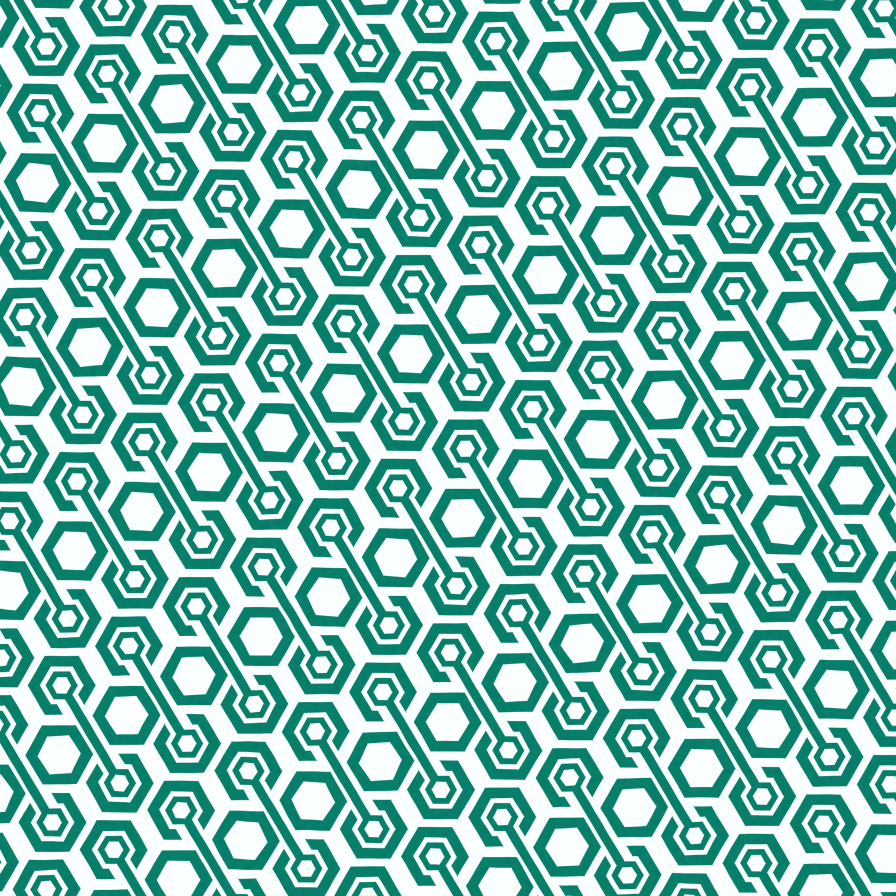
Write a Shadertoy shader that draws this pattern.

```glsl
// Slanted lattice of green hexagons: each cell holds one open hexagon and one
// link, two ringed nodes joined by a bar that passes through a gap in each ring.
// Shapes are distance functions, with gradient noise for uneven edges and ink.
#define STEP_A vec2(0.0751, 0.0440)
#define STEP_B vec2(0.1332, -0.1395)
#define ORIGIN vec2(0.5195, 0.4991)
#define LINK vec2(0.0648, -0.1090)
#define OPEN_HEX vec2(0.0723, -0.0335)
#define RING vec2(0.0328, 0.0211)
#define NODE vec2(0.0156, 0.0091)
#define BAR_HALF 0.0050
#define WOBBLE 0.0007
#define TILT 0.09
#define PAPER vec3(0.99, 1.0, 1.0)
#define INK vec3(0.025, 0.495, 0.412)

vec2 hash2(vec2 p) {
    vec3 q = fract(p.xyx * vec3(0.1031, 0.1030, 0.0973));
    q += dot(q, q.yzx + 33.33);
    return fract((q.xx + q.yz) * q.zy) * 2.0 - 1.0;
}

float gradientNoise(vec2 p) {
    vec2 i = floor(p), f = fract(p);
    vec2 u = f * f * (3.0 - 2.0 * f), e = vec2(1.0, 0.0);
    float low = mix(dot(hash2(i), f), dot(hash2(i + e), f - e), u.x);
    float high = mix(dot(hash2(i + e.yx), f - e.yx),
                     dot(hash2(i + e.xx), f - e.xx), u.x);
    return mix(low, high, u.y);
}

vec2 rotate(vec2 p, float a) {
    float c = cos(a), s = sin(a);
    return vec2(c * p.x - s * p.y, s * p.x + c * p.y);
}

// Flat-topped hexagon, measured to its sides
float hexRadius(vec2 p) {
    p = abs(p);
    return max(p.y, dot(p, vec2(0.8660, 0.5)));
}

// Hexagonal band whose hole is tilted a little against its rim
float hexRing(vec2 p, vec2 radii, float tilt) {
    return max(hexRadius(rotate(p, tilt * 0.25)) - radii.x,
               radii.y - hexRadius(rotate(p, tilt)));
}

// Node with an outer ring cut open towards the bar
float linkEnd(vec2 p, vec2 axis, float tilt) {
    float side = dot(p, vec2(-axis.y, axis.x));
    float gap = max(abs(side + 0.0026) - 0.0130, -dot(p, axis));
    float ring = max(hexRing(p, RING, tilt * 0.5), -gap);
    return min(ring, hexRing(p, NODE, tilt));
}

float cellDistance(vec2 p, vec2 id) {
    vec2 axis = normalize(LINK);
    vec2 tilt = hash2(id + 71.0) * TILT;
    float halfLength = 0.5 * length(LINK);
    float along = dot(p, axis) - halfLength;
    float side = dot(p, vec2(-axis.y, axis.x));
    float bar = max(abs(side) - BAR_HALF, abs(along) - halfLength + 0.0115);
    float ends = min(linkEnd(p, axis, tilt.x), linkEnd(LINK - p, axis, tilt.y));
    float openHex = hexRing(p - OPEN_HEX, RING, tilt.x - tilt.y * 0.5);
    return min(openHex, min(ends, bar));
}

void mainImage(out vec4 fragColor, in vec2 fragCoord) {
    vec2 uv = fragCoord / iResolution.y;
    vec2 p = uv - ORIGIN;
    p += WOBBLE * vec2(gradientNoise(uv * 50.0), gradientNoise(uv * 50.0 + 37.0));

    // Nearest shape among the surrounding cells
    mat2 lattice = mat2(STEP_A, STEP_B);
    vec2 base = round(inverse(lattice) * (p - 0.5 * LINK));
    float d = 1.0;
    for (int j = -1; j <= 1; j++) {
        for (int i = -1; i <= 1; i++) {
            vec2 id = base + vec2(i, j);
            d = min(d, cellDistance(p - lattice * id, id));
        }
    }

    // Smooth edge and slightly mottled ink
    float pixel = 1.0 / iResolution.y;
    float coverage = smoothstep(0.75 * pixel, -0.75 * pixel, d);
    vec3 ink = INK + 0.025 * gradientNoise(uv * 140.0);
    fragColor = vec4(mix(PAPER, ink, coverage), 1.0);
}
```
